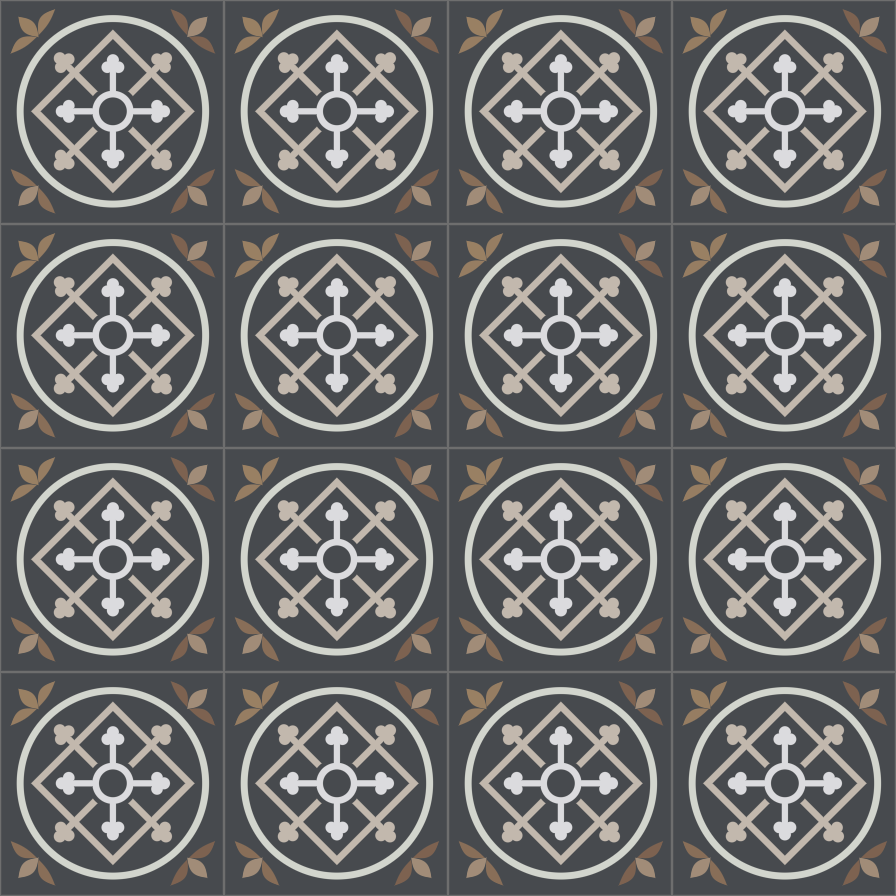
Reproduce this pattern procedurally as a three.js fragment shader.

```glsl
varying vec2 vUv;

const float TILES = 4.0;
const vec2 MOTIF_SHIFT = vec2(0.004, 0.003);

const vec3 GROUND = vec3(0.28, 0.292, 0.305);
const vec3 GROUT = vec3(0.43, 0.43, 0.43);
const vec3 RING = vec3(0.825, 0.835, 0.805);
const vec3 WHITE = vec3(0.86, 0.86, 0.87);
const vec3 SAND = vec3(0.76, 0.72, 0.68);
const vec3 TAN = vec3(0.60, 0.50, 0.39);
const vec3 BROWN = vec3(0.49, 0.385, 0.315);
const vec3 PALE_TAN = vec3(0.63, 0.55, 0.47);

float ring(vec2 p, float radius, float halfWidth) {
  return abs(length(p) - radius) - halfWidth;
}

float disc(vec2 p, vec2 center, float radius) {
  return length(p - center) - radius;
}

float diamond(vec2 p, float radius, float halfWidth) {
  return abs(abs(p.x) + abs(p.y) - radius) * 0.7071 - halfWidth;
}

// Stem along +x ending in three lobes; p.y is already mirrored
float trefoilArm(vec2 p, float start, float tip, float halfWidth) {
  float stem = max(p.y - halfWidth, max(start - p.x, p.x - tip));
  float lobes = min(disc(p, vec2(tip, 0.0), 0.027),
                    disc(p, vec2(tip - 0.031, 0.025), 0.026));
  return min(stem, lobes);
}

// Pointed leaf from base to tip, with its spine bowed sideways
float leaf(vec2 p, vec2 base, vec2 tip, float halfWidth, float bow) {
  vec2 axis = tip - base;
  float len = length(axis);
  vec2 dir = axis / len;
  vec2 d = p - base;
  float t = dot(d, dir) / len;
  float side = dot(d, vec2(-dir.y, dir.x));
  float swell = sin(3.14159 * clamp(t, 0.0, 1.0));
  float body = abs(side - bow * swell) - halfWidth * swell;
  return max(body, (abs(t - 0.5) - 0.5) * len);
}

vec3 paint(vec3 under, vec3 ink, float dist, float blur) {
  return mix(under, ink, 1.0 - smoothstep(-blur, blur, dist));
}

void main() {
  vec2 grid = vUv * TILES;
  float blur = 0.7 * max(fwidth(grid.x), fwidth(grid.y));
  vec2 cell = fract(grid) - 0.5;
  vec2 p = cell - MOTIF_SHIFT;

  // Fold into one octant, on the axes and on the diagonals
  vec2 a = abs(p);
  vec2 straight = vec2(max(a.x, a.y), min(a.x, a.y));
  vec2 diagonal = vec2(a.x + a.y, abs(a.x - a.y)) * 0.7071;
  vec2 corner = 0.5 - straight;

  vec3 color = GROUND;

  // Corner leaves, darker toward the right and the bottom
  float isLeft = step(p.x, 0.0);
  float isTop = step(0.0, p.y);
  vec3 outerInk = mix(BROWN, TAN, isLeft * mix(0.4, 0.9, isTop));
  vec3 middleInk = mix(PALE_TAN, TAN, isLeft * isTop);
  float outerLeaf = leaf(corner, vec2(0.160, 0.168), vec2(0.044, 0.242), 0.022, 0.013);
  float middleLeaf = leaf(corner, vec2(0.168), vec2(0.078), 0.030, 0.0);
  color = paint(color, outerInk, outerLeaf, blur);
  color = paint(color, middleInk, middleLeaf, blur);

  // Outer ring
  color = paint(color, RING, ring(p, 0.414, 0.0155), blur);

  // Diamond and diagonal arms, kept clear of the hub
  float lattice = min(diamond(p, 0.344, 0.0150),
                      trefoilArm(diagonal, 0.0, 0.335, 0.0150));
  color = paint(color, SAND, max(lattice, 0.112 - length(p)), blur);

  // Hub and upright cross
  float cross4 = min(ring(p, 0.077, 0.0150),
                     trefoilArm(straight, 0.077, 0.228, 0.0140));
  color = paint(color, WHITE, cross4, blur);

  // Grout between tiles
  float edge = 0.5 - max(abs(cell.x), abs(cell.y));
  color = paint(color, GROUT, edge - 0.0055, blur);

  gl_FragColor = vec4(color, 1.0);
}
```
